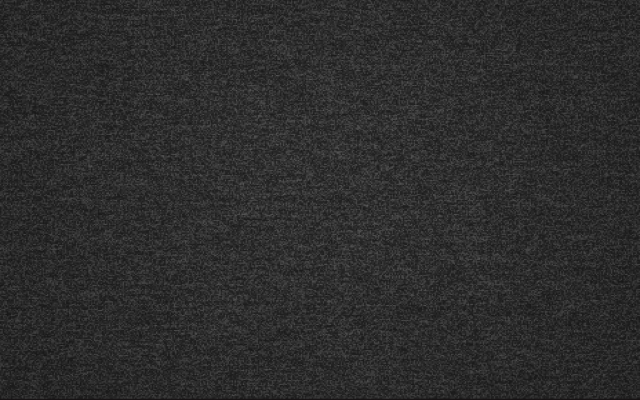
This texture is drawn by a Shadertoy shader. Its source:

```glsl
const vec3 HEM_COLOR = vec3(0.085, 0.07, 0.075);
const float CENTER_LIGHT = 0.191;
const float EDGE_FALLOFF = 0.042;
const vec2 LIGHT_POS = vec2(0.5, 0.57);
const float HEM_HEIGHT = 0.003;

// Noise cells per canvas height
const vec2 GRAIN_SCALE = vec2(290.0, 320.0);
const vec2 THREAD_SCALE = vec2(42.0, 320.0);
const vec2 STREAK_SCALE = vec2(11.0, 200.0);

// Relative contrast of each layer
const float GRAIN_AMOUNT = 0.9;
const float THREAD_AMOUNT = 0.3;
const float STREAK_AMOUNT = 0.15;

// Integer hash, returns 0..1
float hash(ivec2 cell, uint seed) {
    uint h = uint(cell.x) * 1597334677u ^ uint(cell.y) * 3812015801u ^ seed * 2654435769u;
    h = (h ^ (h >> 16)) * 2146121005u;
    h = (h ^ (h >> 15)) * 2221713035u;
    h ^= h >> 16;
    return float(h >> 8) / 16777216.0;
}

// Value noise centred on zero
float noise(vec2 p, uint seed) {
    ivec2 cell = ivec2(floor(p));
    vec2 f = fract(p);
    f = f * f * (3.0 - 2.0 * f);
    float low = mix(hash(cell, seed), hash(cell + ivec2(1, 0), seed), f.x);
    float high = mix(hash(cell + ivec2(0, 1), seed), hash(cell + ivec2(1, 1), seed), f.x);
    return mix(low, high, f.y) - 0.5;
}

// Woven fibres, from single grains to thin horizontal streaks
float weave(vec2 p) {
    float grain = noise(p * GRAIN_SCALE + 0.5, 1u) * GRAIN_AMOUNT;
    float thread = noise(p * THREAD_SCALE + 0.5, 2u) * THREAD_AMOUNT;
    float streak = noise(p * STREAK_SCALE, 3u) * STREAK_AMOUNT;
    return grain + thread + streak;
}

void mainImage(out vec4 fragColor, in vec2 fragCoord) {
    vec2 uv = fragCoord / iResolution.xy;
    vec2 p = fragCoord / iResolution.y;

    // Soft light that fades towards the sides
    vec2 offset = (uv - LIGHT_POS) * vec2(2.0, 1.5);
    float light = CENTER_LIGHT - EDGE_FALLOFF * smoothstep(0.0, 1.5, length(offset));

    // Exponential contrast keeps shadows soft and flecks bright
    vec3 color = vec3(light * exp(weave(p)));

    // Dark hem on the bottom edge
    float pixel = 1.0 / iResolution.y;
    float hem = 1.0 - smoothstep(HEM_HEIGHT - pixel, HEM_HEIGHT + pixel, uv.y);
    color = mix(color, HEM_COLOR, hem);

    fragColor = vec4(color, 1.0);
}
```
